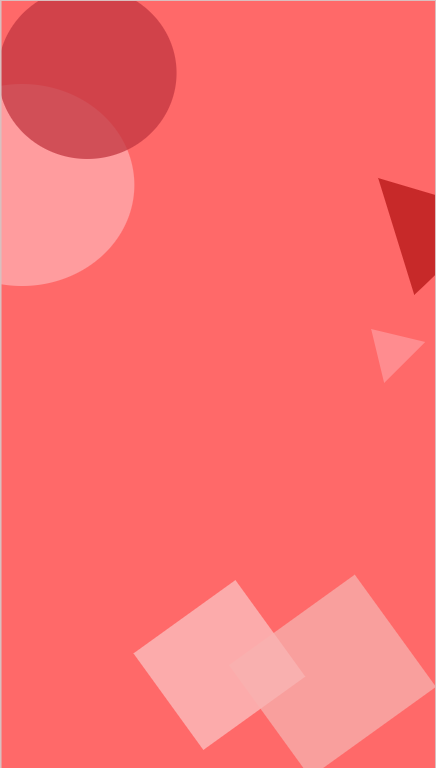
A Shadertoy shader for this background:

```glsl
const float ASPECT = 0.566;   // layout width, in units of its height
const float TILT = 0.625;     // shared rotation of the two tiles, in radians
const float SIDE_EDGE = 0.002;
const float THIN_EDGE = 0.0013;

const vec3 CORAL = vec3(1.0, 0.41, 0.41);
const vec3 BLUSH = vec3(1.0, 0.61, 0.62);
const vec3 CRIMSON = vec3(0.78, 0.16, 0.16);
const vec3 PINK = vec3(1.0, 0.55, 0.56);
const vec3 PALE_TILE = vec3(0.99, 0.67, 0.67);
const vec3 FRAME = vec3(0.85, 0.75, 0.75);
const vec4 WINE_GLASS = vec4(0.76, 0.21, 0.25, 0.75);   // alpha in w
const vec4 ROSE_GLASS = vec4(0.97, 0.70, 0.69, 0.73);

const vec2 BLUSH_CENTER = vec2(0.0286, 0.7591);
const vec2 BLUSH_RADII = vec2(0.1458, 0.1315);
const vec2 WINE_CENTER = vec2(0.1133, 0.9050);
const vec2 WINE_RADII = vec2(0.1159, 0.1120);
const vec2 PALE_CENTER = vec2(0.2848, 0.1341);
const vec2 PALE_HALF = vec2(0.0816, 0.0775);
const vec2 ROSE_CENTER = vec2(0.4316, 0.1198);
const vec2 ROSE_HALF = vec2(0.1007, 0.0901);

float ellipseDistance(vec2 p, vec2 radii) {
    return (length(p / radii) - 1.0) * min(radii.x, radii.y);
}

float boxDistance(vec2 p, vec2 halfSize) {
    vec2 d = abs(p) - halfSize;
    return length(max(d, 0.0)) + min(max(d.x, d.y), 0.0);
}

// Signed distance to the line a-b, positive on its left
float lineDistance(vec2 p, vec2 a, vec2 b) {
    vec2 edge = normalize(b - a);
    return dot(p - a, vec2(-edge.y, edge.x));
}

// Corners run clockwise
float triangleDistance(vec2 p, vec2 a, vec2 b, vec2 c) {
    return max(lineDistance(p, a, b), max(lineDistance(p, b, c), lineDistance(p, c, a)));
}

float coverage(float d) {
    return clamp(0.5 - d * iResolution.y, 0.0, 1.0);
}

vec2 tilted(vec2 p) {
    float c = cos(TILT), s = sin(TILT);
    return vec2(c * p.x + s * p.y, c * p.y - s * p.x);
}

void mainImage(out vec4 fragColor, in vec2 fragCoord) {
    vec2 p = fragCoord / iResolution.xy * vec2(ASPECT, 1.0);
    vec3 color = CORAL;

    // Overlapping discs
    color = mix(color, BLUSH, coverage(ellipseDistance(p - BLUSH_CENTER, BLUSH_RADII)));
    color = mix(color, WINE_GLASS.rgb,
        WINE_GLASS.a * coverage(ellipseDistance(p - WINE_CENTER, WINE_RADII)));

    // Triangles
    float largeTriangle = triangleDistance(p,
        vec2(0.4909, 0.7682), vec2(0.6484, 0.7214), vec2(0.5378, 0.6159));
    float smallTriangle = triangleDistance(p,
        vec2(0.4818, 0.5716), vec2(0.5521, 0.5547), vec2(0.4987, 0.5013));
    color = mix(color, CRIMSON, coverage(largeTriangle));
    color = mix(color, PINK, coverage(smallTriangle));

    // Tilted tiles
    color = mix(color, PALE_TILE, coverage(boxDistance(tilted(p - PALE_CENTER), PALE_HALF)));
    color = mix(color, ROSE_GLASS.rgb,
        ROSE_GLASS.a * coverage(boxDistance(tilted(p - ROSE_CENTER), ROSE_HALF)));

    // Hairline frame, open at the bottom
    float frame = min(p.x - SIDE_EDGE, min(ASPECT - p.x, 1.0 - p.y) - THIN_EDGE);
    color = mix(color, FRAME, coverage(frame));

    fragColor = vec4(color, 1.0);
}
```
